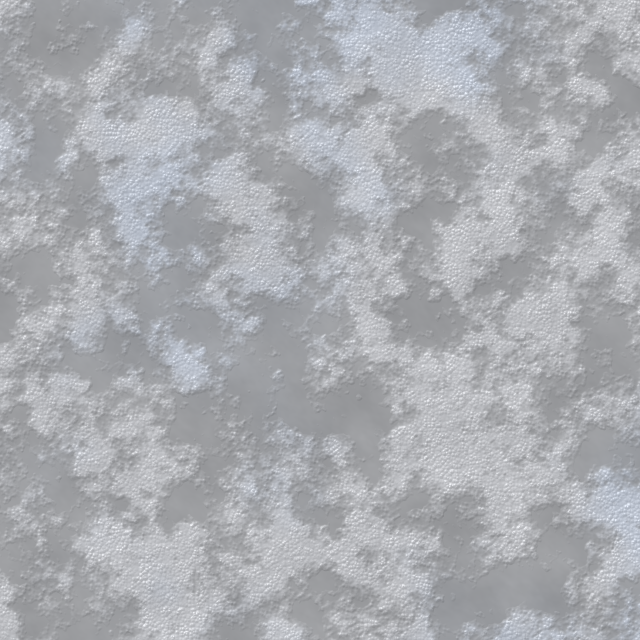
This texture is drawn by a Shadertoy shader. Its source:

```glsl
// Frosted grey ice: crumbly pale crust broken by smooth darker pools.
#define PATCH_SCALE 14.0
#define GRAIN_SCALE 190.0
#define TINT_SCALE 4.0
#define EDGE_LOW 0.40
#define EDGE_HIGH 0.64
#define ROUGHNESS 0.72
#define RELIEF 0.17
#define RELIEF_STEP 0.0021
#define POOL_COLOR vec3(0.606, 0.611, 0.622)
#define CRUST_COLOR vec3(0.742, 0.748, 0.764)
#define BLUE_SHIFT vec3(-0.018, 0.004, 0.036)

vec2 hash2(vec2 p) {
    vec3 q = fract(p.xyx * vec3(0.1031, 0.1030, 0.0973));
    q += dot(q, q.yzx + 33.33);
    return fract((q.xx + q.yz) * q.zy);
}

float valueNoise(vec2 p) {
    vec2 cell = floor(p), f = fract(p);
    f = f * f * (3.0 - 2.0 * f);
    float low = mix(hash2(cell).x, hash2(cell + vec2(1, 0)).x, f.x);
    float high = mix(hash2(cell + vec2(0, 1)).x, hash2(cell + vec2(1, 1)).x, f.x);
    return mix(low, high, f.y);
}

// Layered noise, each octave turned to hide the lattice.
float layeredNoise(vec2 p, int octaves, float gain) {
    float sum = 0.0, total = 0.0, weight = 1.0;
    for (int i = 0; i < octaves; i++) {
        sum += weight * valueNoise(p);
        total += weight;
        weight *= gain;
        p = mat2(1.6, 1.2, -1.2, 1.6) * p + 17.3;
    }
    return sum / total;
}

// Distance to the nearest scattered crumb centre.
float cellular(vec2 p) {
    vec2 cell = floor(p), f = fract(p);
    float nearest = 2.0;
    for (int y = -1; y <= 1; y++)
    for (int x = -1; x <= 1; x++) {
        vec2 offset = vec2(x, y);
        vec2 toCrumb = offset + hash2(cell + offset) - f;
        nearest = min(nearest, dot(toCrumb, toCrumb));
    }
    return sqrt(nearest);
}

// Amount of crust: 0 in the pools, 1 on thick frost.
float crustCover(vec2 uv) {
    float n = layeredNoise(uv * PATCH_SCALE + 40.0, 5, ROUGHNESS);
    n += 0.08 * (valueNoise(uv * 5.0 + 9.0) - 0.5);
    return smoothstep(EDGE_LOW, EDGE_HIGH, n);
}

// Surface height: crust roughened by uneven crumbs.
float crustHeight(vec2 uv, float cover) {
    float crumbs = 1.0 - cellular(uv * GRAIN_SCALE);
    float rough = layeredNoise(uv * GRAIN_SCALE * 0.45 + 83.0, 2, 0.8);
    return sqrt(cover) * (0.3 + 1.5 * crumbs * rough) + 0.4 * cover;
}

void mainImage(out vec4 fragColor, in vec2 fragCoord) {
    vec2 uv = fragCoord / iResolution.y;

    // Relief lit from the upper left
    vec2 towardLight = RELIEF_STEP * normalize(vec2(-0.5, 1.0));
    float cover = crustCover(uv);
    float height = crustHeight(uv, cover);
    vec2 lit = uv + towardLight;
    float slope = height - crustHeight(lit, crustCover(lit));

    // Pools and crust, with cold blue regions
    vec3 color = mix(POOL_COLOR, CRUST_COLOR, cover);
    float blue = smoothstep(0.40, 0.70, layeredNoise(uv * TINT_SCALE + 3.0, 4, 0.5));
    color += BLUE_SHIFT * blue * (0.25 + 0.75 * cover);

    // Soft haze and faint streaks over everything
    float haze = layeredNoise(uv * 16.0 + 57.0, 3, 0.5) - 0.5;
    float streaks = layeredNoise(mat2(0.8, 0.6, -0.6, 0.8) * uv * vec2(80, 120), 2, 0.6) - 0.5;
    color += 0.08 * haze + 0.02 * streaks;

    // Crumb shading, bright flecks and small pits
    color += RELIEF * clamp(slope, -0.35, 0.6);
    color += 0.04 * cover * (height - 1.1);
    color += 0.07 * cover * smoothstep(0.2, 0.55, slope);

    fragColor = vec4(clamp(color, 0.0, 1.0), 1.0);
}
```
